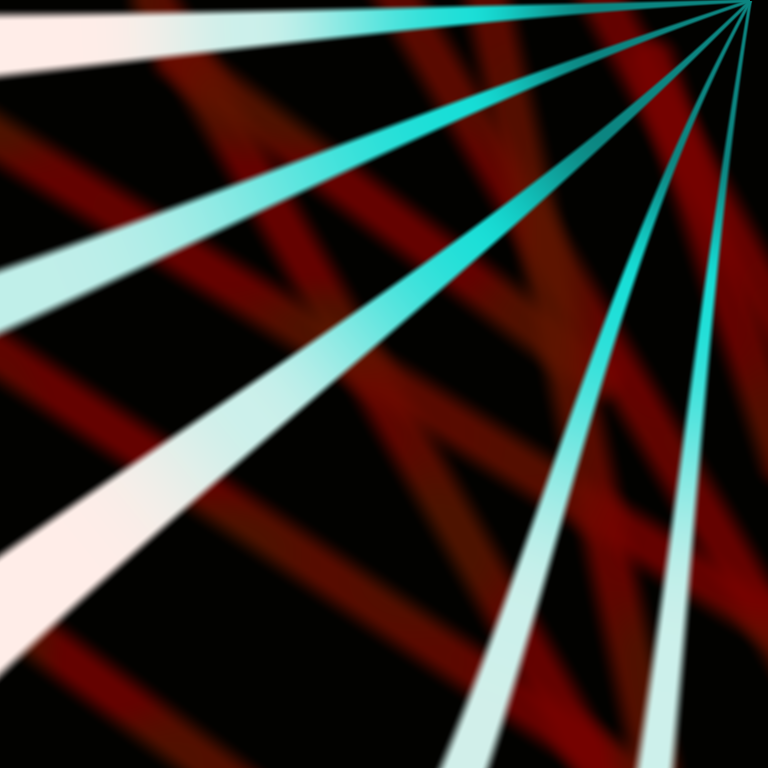
This background is drawn by a Shadertoy shader. Its source:

```glsl
#define APEX vec2(0.977, 0.999)
#define TAPER 1.4
#define RAY_BLUR 0.008
#define BEAM_WIDTH 0.046
#define BEAM_STRENGTH 0.82
#define CYAN vec3(0.08, 0.87, 0.84)
#define PALE vec3(0.80, 0.94, 0.92)
#define HOT_WHITE vec3(1.0, 0.93, 0.91)
#define RED vec3(0.47, 0.0, 0.0)
#define AMBER vec3(0.36, 0.085, 0.0)
#define BACKDROP vec3(0.006, 0.006, 0.0)

const int RAY_COUNT = 5;
const int BEAM_COUNT = 9;

// Rays: end point, half width at the end, sideways bend
const vec4 rays[RAY_COUNT] = vec4[](
    vec4(0.000, 0.941, 0.038, -0.003),
    vec4(0.000, 0.608, 0.036, -0.009),
    vec4(0.000, 0.203, 0.058, 0.018),
    vec4(0.605, 0.000, 0.027, -0.023),
    vec4(0.853, 0.000, 0.021, -0.006));
const float rayHeat[RAY_COUNT] = float[](1.0, 0.55, 1.0, 0.72, 0.68);

// Background beams: start and end points
const vec4 beams[BEAM_COUNT] = vec4[](
    vec4(-0.08, 0.868, 1.08, 0.143),
    vec4(-0.08, 0.591, 0.88, -0.049),
    vec4(-0.08, 0.265, 0.36, -0.06),
    vec4(0.23, 0.925, 0.78, 0.51),
    vec4(0.617, 1.08, 0.854, 0.0),
    vec4(0.484, 1.06, 1.05, 0.109),
    vec4(0.20, 1.0, 0.80, -0.04),
    vec4(0.74, 1.08, 1.06, 0.50),
    vec4(0.85, 0.92, 1.02, 0.40));

float hash(vec2 p) {
    vec3 q = fract(vec3(p.xyx) * 0.1031);
    q += dot(q, q.yzx + 33.33);
    return fract((q.x + q.y) * q.z);
}

float valueNoise(vec2 p) {
    vec2 cell = floor(p);
    vec2 f = fract(p);
    f = f * f * (3.0 - 2.0 * f);
    float low = mix(hash(cell), hash(cell + vec2(1, 0)), f.x);
    float high = mix(hash(cell + vec2(0, 1)), hash(cell + vec2(1, 1)), f.x);
    return mix(low, high, f.y);
}

float segmentDistance(vec2 p, vec2 a, vec2 b) {
    vec2 ab = b - a;
    float t = clamp(dot(p - a, ab) / dot(ab, ab), 0.0, 1.0);
    return length(p - a - ab * t);
}

// Soft crossing beams, saturating where they overlap
vec3 beamLight(vec2 uv) {
    float gap = 1.0;
    for (int i = 0; i < BEAM_COUNT; i++) {
        float d = segmentDistance(uv, beams[i].xy, beams[i].zw);
        float glow = 1.0 - smoothstep(0.2 * BEAM_WIDTH, BEAM_WIDTH, d);
        gap *= 1.0 - BEAM_STRENGTH * glow;
    }
    float amberMix = smoothstep(0.4, 0.95, valueNoise(uv * 7.0));
    return BACKDROP + mix(RED, AMBER, amberMix) * (1.0 - gap);
}

// Ray colour from dim cyan at the apex to hot white at the end
vec3 rayColor(float t, float heat) {
    float white = heat * smoothstep(0.25, 0.95, t);
    vec3 color = mix(CYAN, PALE, smoothstep(0.0, 0.65, white));
    color = mix(color, HOT_WHITE, smoothstep(0.65, 1.0, white));
    return color * mix(0.6, 1.0, smoothstep(0.2, 0.38, t));
}

// Tapered, slightly curved ray: colour and coverage
vec4 rayLight(vec2 uv, vec4 ray, float heat) {
    vec2 axis = ray.xy - APEX;
    float len = length(axis);
    vec2 dir = axis / len;
    vec2 fromApex = uv - APEX;
    float t = dot(fromApex, dir) / len;
    float s = clamp(t, 0.0, 1.1);
    float bend = ray.w * 6.75 * s * (1.0 - s) * (1.0 - s);
    float d = abs(dot(fromApex, vec2(-dir.y, dir.x)) - bend);
    float halfWidth = 0.002 + ray.z * pow(s, TAPER);
    float blur = 0.0015 + RAY_BLUR * s;
    float cover = 1.0 - smoothstep(halfWidth - blur, halfWidth + blur, d);
    return vec4(rayColor(s, heat), cover * step(0.0, t));
}

void mainImage(out vec4 fragColor, in vec2 fragCoord) {
    vec2 uv = fragCoord / iResolution.xy;
    vec3 color = beamLight(uv);
    for (int i = 0; i < RAY_COUNT; i++) {
        vec4 light = rayLight(uv, rays[i], rayHeat[i]);
        color = mix(color, light.rgb, light.a);
    }
    fragColor = vec4(color, 1.0);
}
```
